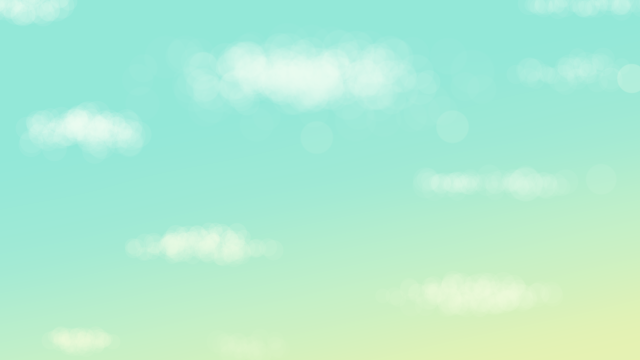
Give the GLSL for this texture, as a WebGL 2 fragment shader.

```glsl
#version 300 es
precision highp float;
// Pastel teal-to-yellow sky with clouds layered from translucent round dabs.

uniform vec2 u_resolution;
out vec4 fragColor;

const float TAU = 6.2831853;

// Hash: three random values in 0..1 from a pair of integers
vec3 hash3(int a, int b) {
    uvec3 h = uvec3(a + 4096, b + 8192, a * 31 + b + 16384);
    h = h * 1664525u + 1013904223u;
    h.x += h.y * h.z; h.y += h.z * h.x; h.z += h.x * h.y;
    h ^= h >> 16u;
    h.x += h.y * h.z; h.y += h.z * h.x; h.z += h.x * h.y;
    return vec3(h >> 8u) / 16777216.0;
}

// Gradient noise, about -0.7..0.7
float cornerSlope(ivec2 cell, vec2 offset) {
    float angle = TAU * hash3(cell.x, cell.y).x;
    return dot(vec2(cos(angle), sin(angle)), offset);
}

float gradientNoise(vec2 p) {
    ivec2 c = ivec2(floor(p));
    vec2 f = fract(p);
    vec2 u = f * f * f * (f * (f * 6.0 - 15.0) + 10.0);
    float low = mix(cornerSlope(c, f), cornerSlope(c + ivec2(1, 0), f - vec2(1, 0)), u.x);
    float high = mix(cornerSlope(c + ivec2(0, 1), f - vec2(0, 1)),
                     cornerSlope(c + ivec2(1, 1), f - vec2(1, 1)), u.x);
    return mix(low, high, u.y);
}

// Sky: tilted gradient, warmest at the lower right
vec3 skyColor(vec2 p) {
    float t = 1.0 - p.y + 0.22 * p.x + 0.012 * gradientNoise(p * vec2(2.0, 9.0));
    vec3 teal = vec3(0.575, 0.908, 0.848);
    vec3 aqua = vec3(0.625, 0.915, 0.835);
    vec3 mint = vec3(0.765, 0.940, 0.785);
    vec3 lemon = vec3(0.900, 0.950, 0.700);
    vec3 c = mix(teal, aqua, smoothstep(0.40, 0.75, t));
    c = mix(c, mint, smoothstep(0.66, 1.06, t));
    return mix(c, lemon, smoothstep(0.95, 1.38, t));
}

// Coverage of one dab with a smooth rim
float dab(vec2 p, vec2 center, float radius, float pixel) {
    float soft = max(radius * 0.12, 1.5 * pixel);
    return 1.0 - smoothstep(radius - soft, radius, length(p - center));
}

// Cloud: dabs scattered in an ellipse, denser at its heart
void addCloud(inout vec3 col, vec2 p, vec2 center, vec2 halfSize,
              float radius, float opacity, int count, int seed) {
    vec2 q = p - center;
    if (any(greaterThan(abs(q), halfSize + radius))) return;
    float pixel = 1.0 / u_resolution.y;
    float clear = 1.0;
    for (int i = 0; i < count; i++) {
        vec3 h = hash3(i, seed);
        float angle = TAU * h.x;
        vec2 spot = halfSize * pow(h.y, 0.6) * vec2(cos(angle), sin(angle));
        clear *= 1.0 - opacity * dab(q, spot, radius * mix(0.6, 1.0, h.z), pixel);
    }
    vec3 white = vec3(0.935, 0.990, 0.945);
    vec3 cream = vec3(0.950, 0.985, 0.860);
    vec3 tint = mix(cream, white, smoothstep(0.05, 0.65, p.y));
    float underside = smoothstep(0.2, -1.0, q.y / (halfSize.y + radius));
    tint = mix(tint, skyColor(p), 0.22 * underside);
    float wisps = 1.0 + 0.15 * gradientNoise(p * 14.0);
    col = mix(col, tint, clamp((1.0 - clear) * wisps, 0.0, 1.0));
}

// Single large translucent dab
void addPuff(inout vec3 col, vec2 p, vec2 center, float radius, float opacity) {
    float a = opacity * dab(p, center, radius, 1.0 / u_resolution.y);
    col = mix(col, vec3(0.90, 0.98, 0.91), a);
}

void main() {
    vec2 p = gl_FragCoord.xy / u_resolution.y;
    vec3 col = skyColor(p);

    // Large upper cloud: halo, body, heart
    addCloud(col, p, vec2(0.84, 0.770), vec2(0.53, 0.120), 0.065, 0.040, 55, 1);
    addCloud(col, p, vec2(0.87, 0.785), vec2(0.34, 0.085), 0.058, 0.085, 95, 2);
    addCloud(col, p, vec2(0.84, 0.792), vec2(0.24, 0.065), 0.055, 0.100, 70, 3);
    addPuff(col, p, vec2(0.88, 0.618), 0.048, 0.12);
    addPuff(col, p, vec2(1.257, 0.648), 0.048, 0.16);

    // Left cloud
    addCloud(col, p, vec2(0.222, 0.632), vec2(0.180, 0.055), 0.042, 0.090, 60, 4);
    addCloud(col, p, vec2(0.215, 0.642), vec2(0.135, 0.035), 0.034, 0.130, 50, 5);

    // Middle cloud: wide base, rounded crown
    addCloud(col, p, vec2(0.560, 0.308), vec2(0.205, 0.028), 0.032, 0.110, 60, 6);
    addCloud(col, p, vec2(0.570, 0.337), vec2(0.115, 0.030), 0.032, 0.130, 45, 7);

    // Lower right cloud
    addCloud(col, p, vec2(1.310, 0.178), vec2(0.250, 0.035), 0.036, 0.085, 60, 8);
    addCloud(col, p, vec2(1.315, 0.182), vec2(0.150, 0.042), 0.038, 0.110, 50, 9);

    // Faint right-hand clouds
    addCloud(col, p, vec2(1.370, 0.490), vec2(0.230, 0.025), 0.038, 0.070, 42, 10);
    addCloud(col, p, vec2(1.270, 0.492), vec2(0.060, 0.012), 0.030, 0.090, 14, 11);
    addPuff(col, p, vec2(1.460, 0.488), 0.050, 0.18);
    addPuff(col, p, vec2(1.670, 0.502), 0.045, 0.12);
    addCloud(col, p, vec2(1.590, 0.805), vec2(0.170, 0.038), 0.040, 0.065, 36, 12);
    addPuff(col, p, vec2(1.755, 0.782), 0.043, 0.30);

    // Clouds cut by the canvas edges
    addCloud(col, p, vec2(0.220, 0.053), vec2(0.095, 0.022), 0.028, 0.120, 45, 13);
    addCloud(col, p, vec2(0.690, 0.035), vec2(0.110, 0.030), 0.034, 0.050, 30, 14);
    addCloud(col, p, vec2(0.050, 0.985), vec2(0.150, 0.035), 0.040, 0.110, 45, 15);
    addCloud(col, p, vec2(1.650, 0.990), vec2(0.190, 0.020), 0.034, 0.080, 45, 16);

    fragColor = vec4(col, 1.0);
}
```
